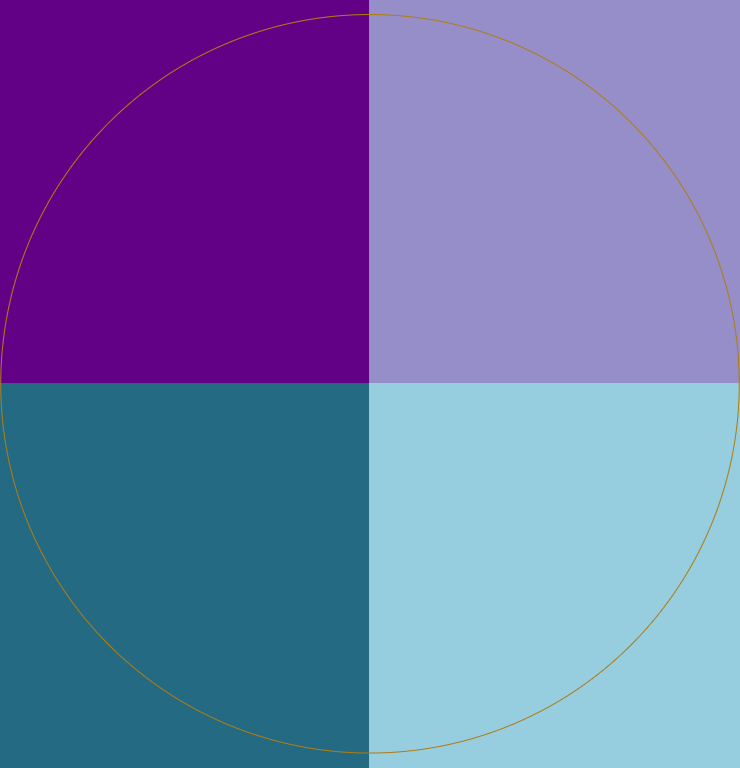
Reproduce this background procedurally as a Shadertoy shader.

```glsl
// Four flat colour quadrants with a thin golden ring almost touching the sides.
// Quadrants are blended with smoothed axis edges; the ring is the difference
// of two antialiased discs, so its line stays even at any canvas size.

#define SPLIT vec2(-0.0013, 0.0013)
#define RING_CENTER vec2(0.0, 0.0003)
#define RING_RADIUS 0.4990
#define RING_WIDTH 0.0014
#define TOP_LEFT vec3(0.388, 0.004, 0.525)
#define TOP_RIGHT vec3(0.588, 0.557, 0.784)
#define BOTTOM_LEFT vec3(0.141, 0.416, 0.510)
#define BOTTOM_RIGHT vec3(0.592, 0.808, 0.875)
#define RING_COLOR vec3(0.68, 0.49, 0.08)

// Share of a pixel lying on the positive side of an edge
float coverage(float signedDistance, float pixel) {
    return clamp(signedDistance / pixel + 0.5, 0.0, 1.0);
}

// Two rows of two colours, split along both axes
vec3 quadrants(vec2 p, float pixel) {
    float right = coverage(p.x - SPLIT.x, pixel);
    float upper = coverage(p.y - SPLIT.y, pixel);
    vec3 bottomRow = mix(BOTTOM_LEFT, BOTTOM_RIGHT, right);
    vec3 topRow = mix(TOP_LEFT, TOP_RIGHT, right);
    return mix(bottomRow, topRow, upper);
}

// Outer disc minus inner disc
float ring(vec2 p, float pixel) {
    float d = RING_RADIUS - length(p - RING_CENTER);
    float halfWidth = 0.5 * RING_WIDTH;
    return coverage(d + halfWidth, pixel) - coverage(d - halfWidth, pixel);
}

void mainImage(out vec4 fragColor, in vec2 fragCoord) {
    // Centred coordinates, one unit per shorter canvas side
    float pixel = 1.0 / min(iResolution.x, iResolution.y);
    vec2 p = (fragCoord - 0.5 * iResolution.xy) * pixel;

    vec3 color = quadrants(p, pixel);
    color = mix(color, RING_COLOR, ring(p, pixel));
    fragColor = vec4(color, 1.0);
}
```
